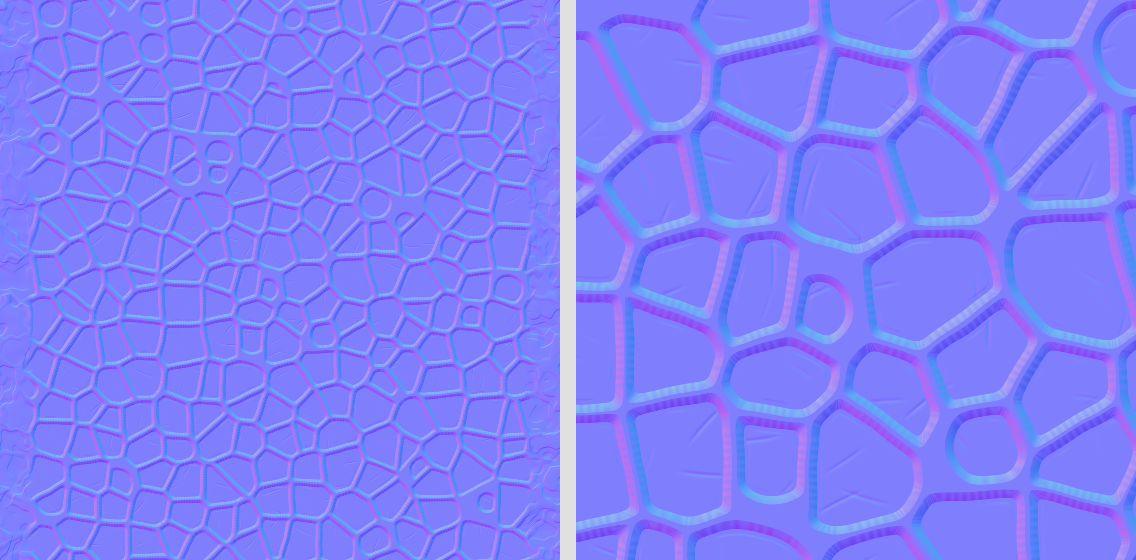
Left, the full canvas; right, a detail of the centre.
This texture map is drawn by a WebGL 1 fragment shader. Its source:

```glsl
precision highp float;
// Tangent-space normal map of bevelled cobblestones with scratches and eroded side strips.

uniform vec2 u_resolution;

#define STONES 17.0        // stone cells across the canvas
#define SIZE_SPREAD 0.2    // how strongly large stones push small ones
#define ROUNDING 36.0      // higher gives sharper stone corners
#define JOINT 0.02         // half width of the joints, in cells
#define BEVEL 0.083        // bevel width, in cells
#define BEVEL_SLOPE 0.39
#define STEP_RIPPLE 0.22   // fine stepping along the bevels
#define SCRATCH_GRID 26.0
#define SCRATCH_SLOPE 0.24
#define STRIP_WIDTH 0.052  // eroded strips at left and right
#define EROSION 0.0007     // height of the eroded layers

vec2 hash2(vec2 c) {
  vec2 q = vec2(dot(c, vec2(127.1, 311.7)), dot(c, vec2(269.5, 183.3)));
  return fract(sin(q) * 43758.55);
}

float gradientCorner(vec2 cell, vec2 offset) {
  float angle = 6.2832 * hash2(cell).x;
  return dot(vec2(cos(angle), sin(angle)), offset);
}

float gradientNoise(vec2 p) {
  vec2 i = floor(p), f = fract(p), e = vec2(1.0, 0.0);
  vec2 u = f * f * f * (f * (f * 6.0 - 15.0) + 10.0);
  float low = mix(gradientCorner(i, f), gradientCorner(i + e, f - e), u.x);
  float high = mix(gradientCorner(i + e.yx, f - e.yx), gradientCorner(i + 1.0, f - 1.0), u.x);
  return mix(low, high, u.y);
}

// Stone seed: position in xy, relative size in z
vec3 seed(vec2 cell) {
  return vec3(cell + 0.1 + 0.8 * hash2(cell), hash2(cell + 57.3).x);
}

// Bevel slope of the stone under p; z is the distance inside its rim
vec3 stoneSlope(vec2 p, float aa) {
  vec2 base = floor(p), home = base;
  vec3 stone = vec3(0.0);
  float best = 1e3;
  for (int y = -2; y <= 2; y++) {
    for (int x = -2; x <= 2; x++) {
      vec2 cell = base + vec2(x, y);
      vec3 s = seed(cell);
      float power = dot(s.xy - p, s.xy - p) - SIZE_SPREAD * s.z;
      if (power < best) { best = power; stone = s; home = cell; }
    }
  }

  // Rounded intersection of the cell sides and a circle that keeps pebbles small
  vec2 r = p - stone.xy;
  float radius = mix(0.34, 0.9, smoothstep(0.0, 0.3, stone.z));
  float total = exp(-ROUNDING * (radius - length(r)));
  vec2 outward = total * r / max(length(r), 1e-4);
  for (int y = -2; y <= 2; y++) {
    for (int x = -2; x <= 2; x++) {
      vec2 cell = base + vec2(x, y);
      vec3 s = seed(cell);
      vec2 side = s.xy - stone.xy;
      float span = length(side);
      if (span > 1e-3) {
        float power = dot(s.xy - p, s.xy - p) - SIZE_SPREAD * s.z;
        float weight = exp(-ROUNDING * (power - best) / (2.0 * span));
        total += weight;
        outward += weight * side / span;
      }
    }
  }
  outward /= total;
  float inside = -log(total) / ROUNDING - JOINT * (0.5 + 1.2 * hash2(home + 9.1).y);

  float bevel = smoothstep(-aa, aa, inside) * (1.0 - smoothstep(BEVEL - aa, BEVEL + aa, inside));
  float steepness = mix(0.75, 1.25, clamp(inside / BEVEL, 0.0, 1.0));
  float ripple = 1.0 + STEP_RIPPLE * sin(80.0 * dot(vec2(-outward.y, outward.x), r));
  float rimLine = 1.0 - smoothstep(0.0, 0.012 + aa, abs(inside - BEVEL - 0.05));
  rimLine *= smoothstep(0.05, 0.3, gradientNoise(p * 2.3 + 31.0));
  return vec3(outward * (BEVEL_SLOPE * bevel * steepness * ripple - 0.12 * rimLine), inside);
}

// Short, slightly bent grooves
vec2 scratchSlope(vec2 p) {
  vec2 base = floor(p), slope = vec2(0.0);
  for (int y = -1; y <= 1; y++) {
    for (int x = -1; x <= 1; x++) {
      vec2 cell = base + vec2(x, y), rnd = hash2(cell + 13.7);
      vec2 r = p - cell - hash2(cell + 71.9);
      float angle = 6.2832 * rnd.x;
      vec2 along = vec2(cos(angle), sin(angle)), across = vec2(-along.y, along.x);
      float t = dot(r, along) / mix(0.15, 0.6, rnd.y);
      float s = (dot(r, across) + 0.1 * (rnd.y - 0.5) * t * t) / 0.03;
      slope += across * s * exp(-s * s) * (1.0 - smoothstep(0.3, 1.0, abs(t))) * rnd.y;
    }
  }
  return slope * SCRATCH_SLOPE * 2.0;
}

// Terraced height of the eroded strips
float erodedHeight(vec2 p) {
  float n = gradientNoise(p * 15.0) + 0.3 * gradientNoise(p * 45.0 + 7.0);
  float layers = smoothstep(-0.03, 0.03, n) + 0.7 * smoothstep(0.23, 0.29, n);
  return EROSION * (layers + 2.0 * n);
}

void main() {
  vec2 p = gl_FragCoord.xy / u_resolution;
  float aa = 0.5 * STONES / u_resolution.y;

  float ragged = 0.012 * gradientNoise(p * 18.0 + 3.0);
  float strip = smoothstep(0.012, -0.008, min(p.x, 1.0 - p.x) - STRIP_WIDTH + ragged);

  vec2 wobble = vec2(gradientNoise(p * 40.0), gradientNoise(p * 40.0 + 19.0));
  vec3 stone = stoneSlope(p * STONES + wobble * mix(0.025, 0.3, strip), aa);
  float top = smoothstep(BEVEL, BEVEL + 0.04, stone.z);
  vec2 slope = stone.xy + top * scratchSlope(p * SCRATCH_GRID);

  vec2 e = vec2(0.0008, 0.0);
  vec2 eroded = vec2(erodedHeight(p - e) - erodedHeight(p + e),
                     erodedHeight(p - e.yx) - erodedHeight(p + e.yx)) / (2.0 * e.x);
  slope = mix(slope, 0.25 * slope + eroded, strip);

  // Green points down the canvas
  vec3 normal = normalize(vec3(slope.x, -slope.y, 1.0));
  gl_FragColor = vec4(0.498 + 0.5 * normal, 1.0);
}
```
